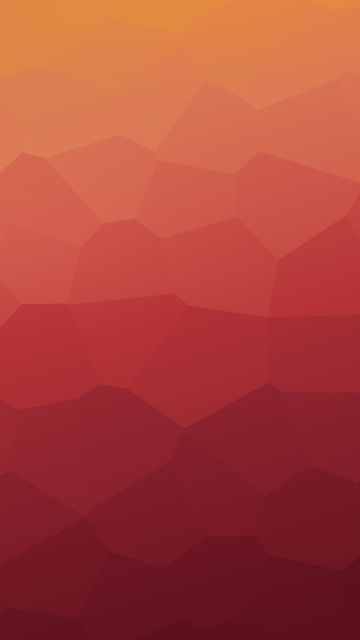
This background is drawn by a Shadertoy shader. Its source:

```glsl
// Low-contrast faceted backdrop: a tilted sunset ramp from deep wine to orange.
// Jittered Voronoi facets each pull the ramp toward their own seed height,
// so every facet stays bright along its lower rim and steps darker below it.

const vec2  GRID       = vec2(4.0, 8.0); // facets across and up the canvas
const float JITTER     = 0.84;           // seed wander inside a grid cell
const float FLATNESS   = 0.48;           // 0 = smooth ramp, 1 = flat facets
const float TILT       = 0.11;           // ramp drop from left to right
const float TONE_RANGE = 0.022;          // random tone shift per facet
const float SHEEN      = 0.018;          // soft diagonal light inside facets
const int   AA         = 2;              // samples per axis

const vec3 AMBER_GLOW = vec3(0.020, 0.018, -0.045);
const vec3 ROSE_GLOW  = vec3(0.025, 0.018, 0.015);
const vec2 AMBER_POS  = vec2(0.60, 1.00);
const vec2 ROSE_POS   = vec2(0.12, 0.62);

// Ramp colours, evenly spaced from bottom to top
const int STOPS = 7;
const vec3 RAMP[STOPS] = vec3[STOPS](
    vec3(0.365, 0.065, 0.110),
    vec3(0.455, 0.098, 0.146),
    vec3(0.570, 0.145, 0.185),
    vec3(0.710, 0.200, 0.215),
    vec3(0.800, 0.340, 0.290),
    vec3(0.858, 0.475, 0.340),
    vec3(0.875, 0.525, 0.290));

vec3 ramp(float height) {
    float s = clamp(height, 0.0, 1.0) * float(STOPS - 1);
    int i = min(int(s), STOPS - 2);
    return mix(RAMP[i], RAMP[i + 1], s - float(i));
}

vec3 hash3(vec2 cell) {
    vec3 q = fract(cell.xyx * vec3(0.1031, 0.1030, 0.0973));
    q += dot(q, q.yxz + 33.33);
    return fract((q.xxy + q.yzz) * q.zyx);
}

// Nearest seed: position in grid units (xy) and random tone (z)
vec3 nearestFacet(vec2 p) {
    vec2 base = floor(p);
    float best = 1e5;
    vec3 facet = vec3(0.0);
    for (int j = -2; j <= 2; j++)
    for (int i = -2; i <= 2; i++) {
        vec2 cell = base + vec2(i, j);
        vec3 rnd = hash3(cell + 17.0);
        vec2 seed = cell + 0.5 + JITTER * (rnd.xy - 0.5);
        vec2 offset = seed - p;
        float d = dot(offset, offset);
        if (d < best) {
            best = d;
            facet = vec3(seed, rnd.z);
        }
    }
    return facet;
}

float glow(vec2 uv, vec2 centre, vec2 size) {
    vec2 d = (uv - centre) / size;
    return exp(-dot(d, d));
}

vec3 backdrop(vec2 uv) {
    vec2 p = uv * GRID;
    vec3 facet = nearestFacet(p);

    // Ramp height, flattened toward the facet seed
    float height = mix(uv.y, facet.y / GRID.y, FLATNESS);
    height -= TILT * (uv.x - 0.5);
    height += TONE_RANGE * (facet.z - 0.5);
    height += SHEEN * dot(p - facet.xy, vec2(0.45, -0.55));

    // Warm light at the top, rosy light on the left
    vec3 color = ramp(height);
    color += AMBER_GLOW * glow(uv, AMBER_POS, vec2(0.60, 0.10));
    color += ROSE_GLOW * glow(uv, ROSE_POS, vec2(0.35, 0.12));
    return color;
}

void mainImage(out vec4 fragColor, in vec2 fragCoord) {
    // Supersample to smooth the facet edges
    vec3 sum = vec3(0.0);
    for (int j = 0; j < AA; j++)
    for (int i = 0; i < AA; i++) {
        vec2 shift = (vec2(i, j) + 0.5) / float(AA) - 0.5;
        sum += backdrop((fragCoord + shift) / iResolution.xy);
    }
    fragColor = vec4(sum / float(AA * AA), 1.0);
}
```
